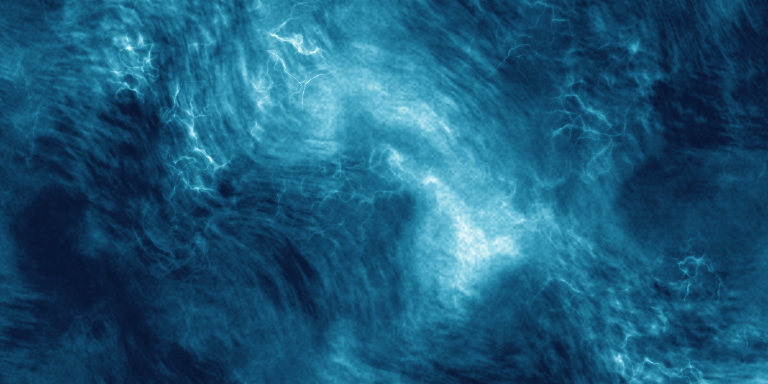
This texture is drawn by a Shadertoy shader. Its source:

```glsl
// Deep blue sea from above: turquoise swells, fine ripples and branching foam.

float hash(vec2 cell) {
    return fract(sin(dot(cell, vec2(127.1, 311.7))) * 43758.5453);
}

float noise(vec2 p) {
    vec2 cell = floor(p), f = fract(p);
    f = f * f * (3.0 - 2.0 * f);
    return mix(mix(hash(cell), hash(cell + vec2(1, 0)), f.x),
               mix(hash(cell + vec2(0, 1)), hash(cell + vec2(1, 1)), f.x), f.y);
}

float fbm(vec2 p) {
    float sum = 0.0, weight = 0.5;
    for (int i = 0; i < 5; i++) {
        sum += weight * noise(p);
        p = mat2(1.6, 1.2, -1.2, 1.6) * p + 7.3;
        weight *= 0.5;
    }
    return sum / 0.97;
}

vec2 drift(vec2 p) {
    return vec2(fbm(p), fbm(p + 31.7)) - 0.5;
}

// Soft round patch
float blob(vec2 p, vec2 centre, float radius) {
    vec2 d = (p - centre) / radius;
    return exp(-dot(d, d));
}

// Wavelet crests running along the given angle, centred on zero
float ripples(vec2 p, float angle) {
    vec2 along = vec2(cos(angle), sin(angle));
    vec2 wind = vec2(dot(p, along), dot(p, vec2(-along.y, along.x)));
    float broad = noise(wind * vec2(11, 42));
    float fine = noise(wind * vec2(26, 85) + 9.0);
    float hair = noise(wind * vec2(50, 150) + 27.0);
    return 0.4 * broad + 0.35 * fine + 0.25 * hair - 0.5;
}

// Thin branching threads where noise crosses its middle value
float veins(vec2 p) {
    float sum = 0.0, weight = 1.0, freq = 7.0;
    for (int i = 0; i < 4; i++) {
        float n = noise(p * freq + 17.0 * float(i));
        sum += weight * exp(-abs(n - 0.5) * 290.0 / freq);
        p = mat2(0.8, 0.6, -0.6, 0.8) * p;
        freq *= 1.65;
        weight *= 0.9;
    }
    return sum;
}

// Navy to pale foam, one colour per unit of tone
vec3 seaColour(float tone) {
    vec3 ramp[7] = vec3[7](
        vec3(0.04, 0.13, 0.25), vec3(0.05, 0.23, 0.36), vec3(0.07, 0.33, 0.47),
        vec3(0.11, 0.46, 0.59), vec3(0.21, 0.61, 0.73), vec3(0.46, 0.78, 0.87),
        vec3(0.88, 0.97, 0.98));
    vec3 colour = mix(vec3(0.03, 0.09, 0.20), ramp[0], clamp(tone + 1.0, 0.0, 1.0));
    for (int i = 1; i < 7; i++)
        colour = mix(colour, ramp[i], clamp(tone - float(i - 1), 0.0, 1.0));
    return colour;
}

void mainImage(out vec4 fragColor, in vec2 fragCoord) {
    vec2 p = fragCoord / iResolution.y;
    vec2 flow = drift(p * 2.3 + 4.0);
    vec2 q = p + 0.22 * flow;

    // Sunlit shallows and dark troughs
    float light = 2.0 * blob(q, vec2(1.17, 0.38), 0.27)
                + 1.6 * blob(q, vec2(1.08, 0.75), 0.24)
                + 1.4 * blob(q, vec2(0.65, 0.66), 0.28)
                + 1.3 * blob(q, vec2(1.72, 0.24), 0.32)
                + 0.8 * blob(q, vec2(0.25, 0.85), 0.35)
                - 1.4 * blob(q, vec2(0.30, 0.10), 0.45)
                - 1.0 * blob(q, vec2(1.85, 0.85), 0.40)
                - 1.8 * blob(q, vec2(0.75, 0.43), 0.15)
                - 1.3 * blob(q, vec2(1.42, 0.08), 0.20);
    float swell = fbm(p * 3.2 + 1.8 * flow + 12.0) - 0.5;
    float churn = fbm(p * 11.0 + 4.0 * flow + 70.0) - 0.5;
    float tone = 1.72 + light + 5.8 * swell + 1.8 * churn;

    // Ripples in two crossing winds, each with its own gusts
    vec2 bend = vec2(noise(p * 3.0 + 3.0), noise(p * 3.0 + 40.0));
    vec2 r = p + 0.14 * bend + 0.1 * flow;
    float gust = smoothstep(0.40, 0.62, fbm(q * 4.0 + 50.0));
    float squall = smoothstep(0.42, 0.64, fbm(q * 4.0 + 90.0));
    tone += ripples(r, -0.95) * (0.5 + 2.8 * gust);
    tone += ripples(r + 5.0, -0.3) * (0.5 + 2.8 * squall);

    // Foam gathers in a few torn patches
    float zone = blob(q, vec2(0.45, 0.74), 0.42)
               + blob(q, vec2(1.75, 0.24), 0.36)
               + 0.8 * blob(q, vec2(1.45, 0.86), 0.28)
               + 0.6 * blob(q, vec2(0.92, 0.62), 0.22)
               + 0.12;
    float torn = smoothstep(0.36, 0.62, fbm(q * 6.0 + 23.0));
    float threads = veins(p + 0.10 * drift(p * 12.0) + 0.08 * flow);
    tone += 3.3 * zone * torn * (1.0 - exp(-0.5 * threads * threads));

    // Glittering spray
    tone += 0.6 * (noise(p * 150.0) - 0.5);

    fragColor = vec4(seaColour(tone), 1.0);
}
```
